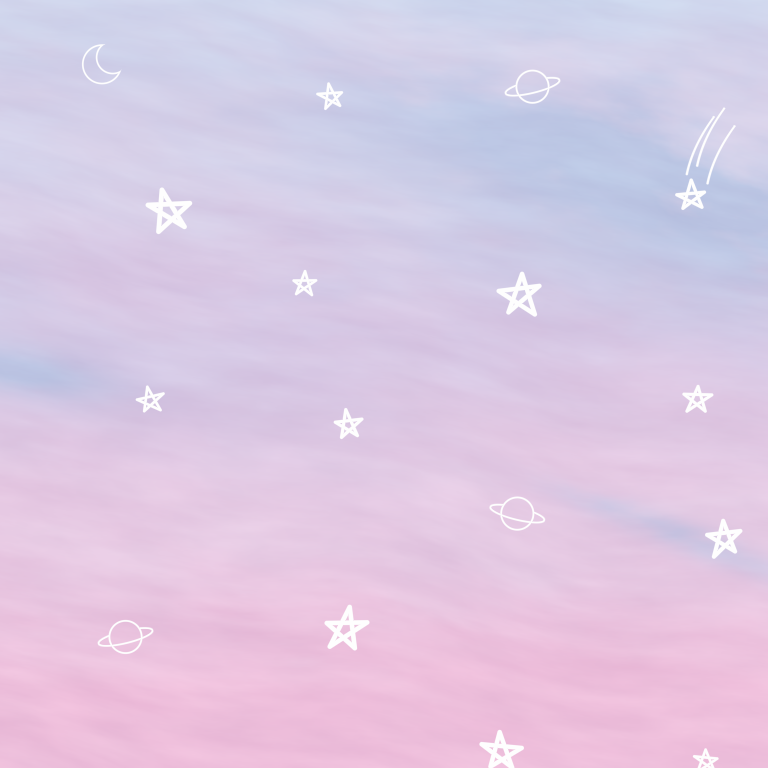
Write a WebGL 2 fragment shader that draws this background.

```glsl
#version 300 es
precision highp float;

uniform vec2 u_resolution;
out vec4 fragColor;

const float TAU = 6.2831853;
const int MOTIF_COUNT = 16;
const int COMET = 5;

float hash(vec2 p) {
    vec3 q = fract(p.xyx * vec3(0.1031, 0.1030, 0.0973));
    q += dot(q, q.yzx + 33.33);
    return fract((q.x + q.y) * q.z);
}

vec2 hash2(vec2 p) {
    return vec2(hash(p), hash(p + 57.3));
}

mat2 rotation(float angle) {
    float c = cos(angle), s = sin(angle);
    return mat2(c, s, -s, c);
}

float noise(vec2 p) {
    vec2 cell = floor(p), f = fract(p);
    f = f * f * (3.0 - 2.0 * f);
    float low = mix(hash(cell), hash(cell + vec2(1, 0)), f.x);
    float high = mix(hash(cell + vec2(0, 1)), hash(cell + vec2(1, 1)), f.x);
    return mix(low, high, f.y);
}

float fbm(vec2 p) {
    float sum = 0.0, weight = 0.5;
    for (int i = 0; i < 5; i++) {
        sum += weight * noise(p);
        p = rotation(0.15) * p * 2.03 + 17.1;
        weight *= 0.5;
    }
    return sum / 0.97;
}

// Soft sheared ellipse of haze
float haze(vec2 p, vec2 centre, vec2 radius, float slope) {
    vec2 q = p - centre;
    q.y -= slope * q.x;
    q /= radius;
    return exp(-dot(q, q));
}

vec3 skyColor(vec2 uv) {
    const vec3 pink = vec3(0.93, 0.745, 0.858);
    const vec3 rose = vec3(0.90, 0.79, 0.89);
    const vec3 lilac = vec3(0.852, 0.782, 0.893);
    const vec3 lavender = vec3(0.86, 0.83, 0.92);
    const vec3 paleBlue = vec3(0.83, 0.86, 0.94);
    const vec3 cloudBlue = vec3(0.715, 0.77, 0.89);

    // Wind-drawn coordinates falling gently to the right
    vec2 wind = rotation(0.2) * uv;
    wind.y += 0.05 * (noise(uv * 4.0) - 0.5);
    float clouds = fbm(wind * vec2(2.2, 8.0) + 3.7);
    float streaks = fbm(wind * vec2(8.0, 42.0) + 21.0);
    float wisps = fbm(wind * vec2(14.0, 30.0) + 8.0);

    float height = uv.y + 0.16 * (clouds - 0.5) + 0.04 * (streaks - 0.5);
    vec3 color = mix(pink, rose, smoothstep(0.1, 0.32, height));
    color = mix(color, lilac, smoothstep(0.32, 0.55, height));
    color = mix(color, lavender, smoothstep(0.56, 0.8, height));
    color = mix(color, paleBlue, smoothstep(0.88, 1.06, height));

    // Blue drifts: broad upper bank, thin wisp, left patch
    float drift = 0.95 * haze(uv, vec2(0.92, 0.77), vec2(0.42, 0.12), -0.25);
    drift += 0.8 * haze(uv, vec2(0.86, 0.315), vec2(0.17, 0.022), -0.4);
    drift += 0.8 * haze(uv, vec2(0.02, 0.515), vec2(0.12, 0.03), -0.15);
    drift += 0.3 * smoothstep(0.35, 0.65, uv.y);
    float patches = smoothstep(0.3, 0.72, 0.65 * clouds + 0.35 * wisps);
    color = mix(color, cloudBlue, clamp(drift * patches, 0.0, 0.85));
    return color + (streaks - 0.5) * vec3(0.05, 0.075, 0.05)
                 + (wisps - 0.5) * vec3(0.04, 0.03, 0.025);
}

float segmentDistance(vec2 p, vec2 a, vec2 b) {
    vec2 pa = p - a, ba = b - a;
    return length(pa - ba * clamp(dot(pa, ba) / dot(ba, ba), 0.0, 1.0));
}

vec2 starTip(int k, float radius, float seed) {
    float angle = float(k % 5) * TAU * 0.4 + 0.3 * (hash(vec2(seed, 9.0)) - 0.5);
    vec2 wobble = hash2(vec2(seed, float(k % 5))) - 0.5;
    return radius * (vec2(sin(angle), cos(angle)) + 0.25 * wobble);
}

// Distances below are measured to the edge of the drawn stroke
float starStroke(vec2 p, float radius, float seed) {
    float d = 1.0;
    for (int k = 0; k < 5; k++)
        d = min(d, segmentDistance(p, starTip(k, radius, seed), starTip(k + 1, radius, seed)));
    return d - 0.11 * radius;
}

float planetStroke(vec2 p, float tilt) {
    p = rotation(tilt) * p;
    float globe = length(p) - 0.021;
    vec2 axes = vec2(0.036, 0.008);
    float k = length(p / axes);
    float ring = abs(k * (k - 1.0) / max(length(p / (axes * axes)), 0.001));
    if (p.y > 0.0) ring = max(ring, -globe);
    return min(abs(globe), ring) - 0.0012;
}

float moonStroke(vec2 p) {
    float disc = length(p) - 0.025;
    float bite = length(p - vec2(0.014, 0.009)) - 0.021;
    return abs(max(disc, -bite)) - 0.0011;
}

float tailStroke(vec2 p) {
    float d = 1.0;
    for (int i = 0; i < 3; i++) {
        float n = float(i);
        vec2 q = p - vec2(-0.006 + 0.0135 * n, 0.03 + 0.017 * n * (2.0 - n) - 0.006 * n);
        float t = clamp(q.y / 0.074, 0.0, 1.0);
        q.x -= 0.035 * t * (0.45 + 0.55 * t);
        d = min(d, 0.88 * segmentDistance(q, vec2(0.0), vec2(0.0, 0.074)));
    }
    return d - 0.0014;
}

// Evenly scattered motifs from an additive recurrence with jitter
float doodleDistance(vec2 uv) {
    float d = 1.0;
    for (int i = 0; i < MOTIF_COUNT; i++) {
        float seed = float(i);
        vec2 centre = fract(vec2(0.14, 0.9) + seed * vec2(0.7549, 0.5698));
        vec2 p = uv - centre - 0.04 * (hash2(vec2(seed, 3.0)) - 0.5);
        float size = hash(vec2(seed, 5.0));
        if (i == 0) d = min(d, moonStroke(p));
        else if (i == 4 || i % 8 == 6) d = min(d, planetStroke(p, i == 6 ? 0.24 : -0.24));
        else d = min(d, starStroke(p, mix(0.016, 0.029, size * size), seed));
        if (i == COMET) d = min(d, tailStroke(p));
    }
    return d;
}

void main() {
    vec2 uv = gl_FragCoord.xy / u_resolution.y;
    float pixel = 1.0 / u_resolution.y;
    float ink = 1.0 - smoothstep(-0.7 * pixel, 0.7 * pixel, doodleDistance(uv));
    fragColor = vec4(mix(skyColor(uv), vec3(0.995), ink), 1.0);
}
```
